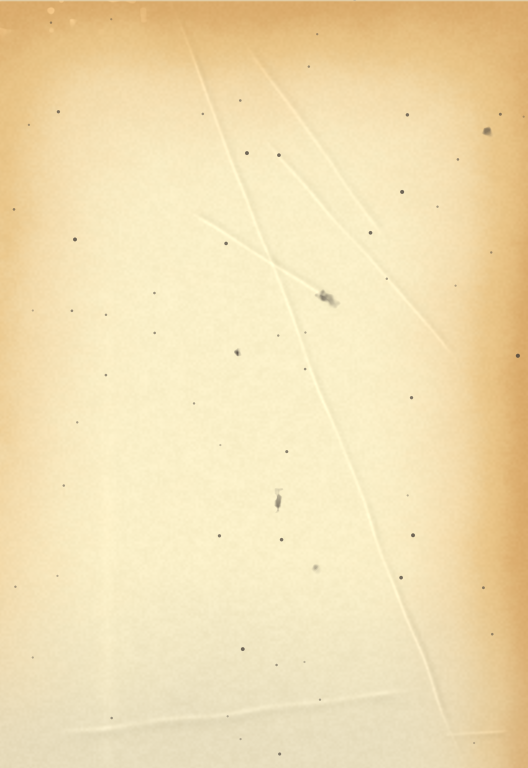
Reproduce this texture procedurally as a Shadertoy shader.

```glsl
// Aged paper: a cream sheet browned along its top and side edges, greyed at the foot.
// Exponential edge falloffs warped by noise drive a colour ramp; creases are lit
// ridges along segments, and specks come from a jittered, hashed grid.

#define CREAM vec3(0.982, 0.941, 0.785)
#define SAND vec3(0.961, 0.875, 0.695)
#define TAN vec3(0.913, 0.770, 0.530)
#define BROWN vec3(0.855, 0.670, 0.420)
#define FOOT vec3(0.895, 0.855, 0.735)
#define INK vec3(0.30, 0.27, 0.24)
#define EDGE_WARP 0.045
#define MOTTLE 0.085
#define GRAIN 0.045
#define CREASE_LIGHT 0.045
#define SPECK_CELL 0.055
#define SPECK_CHANCE 0.26

float hash(vec2 p) {
    vec3 q = fract(p.xyx * vec3(0.1031, 0.1030, 0.0973));
    q += dot(q, q.yzx + 33.33);
    return fract((q.x + q.y) * q.z);
}

float noise(vec2 p) {
    vec2 i = floor(p), f = fract(p);
    f = f * f * (3.0 - 2.0 * f);
    return mix(mix(hash(i), hash(i + vec2(1, 0)), f.x),
               mix(hash(i + vec2(0, 1)), hash(i + vec2(1, 1)), f.x), f.y);
}

// Fractal noise centred on zero
float fbm(vec2 p) {
    float sum = 0.0, amp = 0.5;
    for (int i = 0; i < 5; i++) {
        sum += amp * (noise(p) - 0.5);
        p = mat2(1.6, 1.2, -1.2, 1.6) * p + 17.3;
        amp *= 0.55;
    }
    return sum;
}

float falloff(float d, float reach) {
    return exp(-pow(max(d, 0.0) / reach, 1.2));
}

vec3 agedColour(float t) {
    vec3 c = mix(CREAM, SAND, smoothstep(0.0, 0.30, t));
    c = mix(c, TAN, smoothstep(0.22, 0.65, t));
    return mix(c, BROWN, smoothstep(0.60, 1.0, t));
}

// Lit ridge with a soft shadow on one side, fading toward both ends
float crease(vec2 p, vec2 a, vec2 b, float w) {
    vec2 ab = b - a, dir = normalize(ab);
    float along = dot(p - a, dir) / length(ab);
    float s = dot(p - a, vec2(-dir.y, dir.x)) + 0.005 * (noise(p * 14.0) - 0.5);
    float ends = smoothstep(0.0, 0.12, along) * smoothstep(1.0, 0.88, along);
    float ridge = exp(-s * s / (w * w));
    float shade = exp(-pow((s - 2.2 * w) / (2.0 * w), 2.0));
    return ends * (ridge - 0.55 * shade) * (0.55 + 0.9 * noise(p * 22.0));
}

// Soft elongated ink smudge, roughened by noise
float smudge(vec2 p, vec2 a, vec2 b, float r) {
    vec2 pa = p - a, ba = b - a;
    float h = clamp(dot(pa, ba) / dot(ba, ba), 0.0, 1.0);
    float d = length(pa - ba * h) + 0.006 * (noise(p * 190.0) - 0.5);
    return smoothstep(r, 0.0, d) * mix(1.0, 0.35, h);
}

float specks(vec2 p) {
    vec2 cell = floor(p / SPECK_CELL);
    vec2 jitter = vec2(hash(cell + 3.7), hash(cell + 41.2));
    vec2 centre = (cell + 0.15 + 0.7 * jitter) * SPECK_CELL;
    float rnd = hash(cell + 83.1);
    float r = mix(0.0013, 0.0027, rnd * rnd);
    float soft = 0.7 / iResolution.y;
    float dot_ = 1.0 - smoothstep(r - soft, r + soft, length(p - centre));
    return dot_ * step(hash(cell + 19.4), SPECK_CHANCE) * mix(0.3, 0.85, rnd);
}

void mainImage(out vec4 fragColor, in vec2 fragCoord) {
    vec2 p = fragCoord / iResolution.y;
    float width = iResolution.x / iResolution.y;
    float cloud = fbm(p * 7.0), blotch = fbm(p * vec2(24.0, 34.0) + 9.0);
    float fine = fbm(p * vec2(85.0, 120.0) + 31.0);

    // Browning from the top, right and left edges
    float warp = EDGE_WARP * (cloud + 0.4 * blotch);
    float top = falloff(1.0 - p.y + warp, 0.10);
    float right = falloff(width - p.x + warp, 0.083) * mix(1.0, 0.8, smoothstep(0.55, 0.8, p.y));
    float left = falloff(p.x + warp, 0.085) * mix(0.30, 0.56, smoothstep(0.1, 0.8, p.y));
    float age = 1.0 - (1.0 - top) * (1.0 - right) * (1.0 - left);
    age += MOTTLE * (blotch + 0.9 * fine) * (1.0 + 1.5 * age) + 0.05 * cloud;
    vec3 col = agedColour(clamp(age, 0.0, 1.0));

    // Grey foot and a faint pale upright band
    float foot = smoothstep(0.30, 0.0, p.y + 0.1 * cloud);
    col = mix(col, FOOT, foot * (1.0 - 0.75 * right) * 0.85);
    col += 0.012 * exp(-pow((p.x - 0.139) / 0.009, 2.0)) * smoothstep(0.75, 0.3, p.y);

    // Creases: long diagonal, two upper right folds, a short branch, the foot fold
    float fold = crease(p, vec2(0.215, 1.02), vec2(0.612, -0.02), 0.0022);
    fold += 0.8 * crease(p, vec2(0.315, 0.95), vec2(0.505, 0.68), 0.0025);
    fold += 0.9 * crease(p, vec2(0.340, 0.825), vec2(0.598, 0.525), 0.0022);
    fold += 1.1 * crease(p, vec2(0.245, 0.725), vec2(0.445, 0.598), 0.0023);
    fold += crease(p, vec2(0.545, 0.102), vec2(0.06, 0.044), 0.0034);
    fold += 0.8 * crease(p, vec2(0.665, 0.048), vec2(0.575, 0.043), 0.0020);
    col += CREASE_LIGHT * fold;

    // Paper fibre, and pale chips near the upper left edge
    col += GRAIN * (fine * 0.7 + 0.5 * (noise(p * 300.0) - 0.5)) * vec3(0.8, 0.9, 1.1);
    float chips = smoothstep(0.76, 0.9, noise(p * 75.0 + 5.0));
    col += 0.09 * chips * smoothstep(0.94, 0.98, p.y) * smoothstep(0.24, 0.12, p.x);

    // Scattered specks and the larger ink marks
    float ink = specks(p);
    ink = max(ink, 0.75 * smudge(p, vec2(0.418, 0.615), vec2(0.436, 0.604), 0.0085));
    ink = max(ink, 0.75 * smudge(p, vec2(0.362, 0.336), vec2(0.363, 0.362), 0.0045));
    ink = max(ink, 0.60 * smudge(p, vec2(0.635, 0.829), vec2(0.638, 0.824), 0.0070));
    ink = max(ink, 0.90 * smudge(p, vec2(0.310, 0.541), vec2(0.311, 0.541), 0.0045));
    ink = max(ink, 0.40 * smudge(p, vec2(0.411, 0.260), vec2(0.413, 0.258), 0.0065));
    col = mix(col, INK, ink);

    // Pale trim along the top
    col = mix(col, FOOT, 0.7 * smoothstep(0.9975, 0.9990, p.y));
    fragColor = vec4(clamp(col, 0.0, 1.0), 1.0);
}
```
